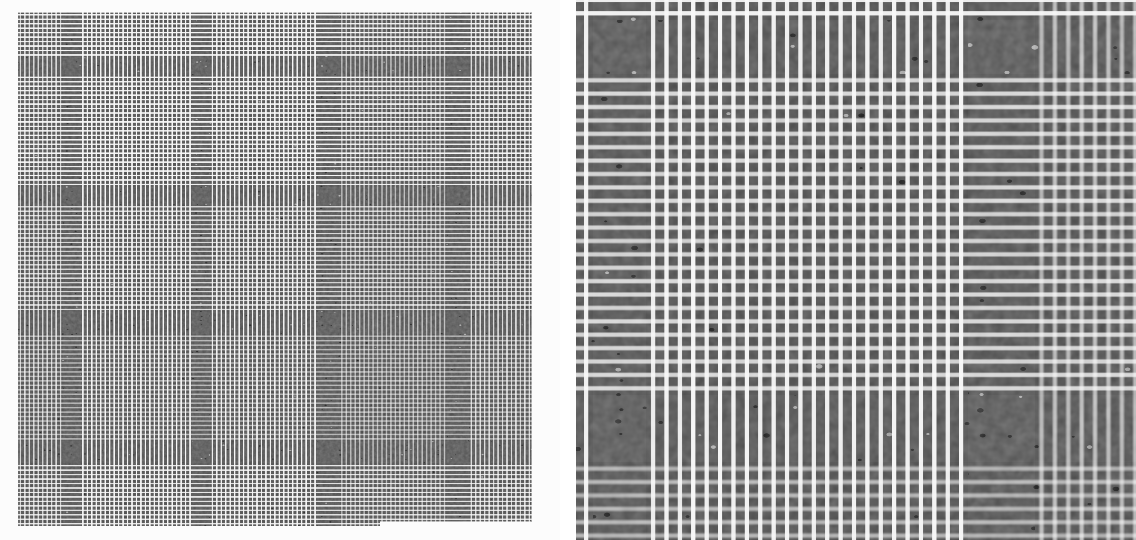
Left: the whole. Right: its middle third, enlarged.
Reproduce this pattern procedurally as a Shadertoy shader.

```glsl
// Grey windowpane check: pale thread lines in groups, crossing over a mottled dark ground.
#define ORIGIN vec2(0.0378, 0.0274) // first thread, from the top left, in canvas heights
#define PITCH 0.008267              // distance between threads
#define LAST 114.0                  // index of the final thread
#define PERIOD 29.0                 // threads per repeat, gap included
#define LEAD 14.0                   // index that starts the first full group
#define LINE_WIDTH 0.32             // share of the pitch
#define GROUND 0.365
#define PAPER 0.99
#define GRAIN 0.09
#define STEP_X 80.5                 // the bottom row ends here

// Line strength of each group, left to right and top to bottom
const float COLUMN_STRENGTH[5] = float[5](0.78, 1.0, 0.96, 0.62, 0.80);
const float ROW_STRENGTH[5] = float[5](0.97, 0.97, 0.78, 0.58, 0.88);

vec2 hash2(vec2 p) {
    vec3 q = fract(p.xyx * vec3(0.1031, 0.1030, 0.0973));
    q += dot(q, q.yzx + 33.33);
    return fract((q.xx + q.yz) * q.zy);
}

float gradientNoise(vec2 p) {
    vec2 i = floor(p), f = fract(p);
    vec2 u = f * f * (3.0 - 2.0 * f);
    vec2 e = vec2(1.0, 0.0);
    float a = dot(hash2(i) * 2.0 - 1.0, f);
    float b = dot(hash2(i + e.xy) * 2.0 - 1.0, f - e.xy);
    float c = dot(hash2(i + e.yx) * 2.0 - 1.0, f - e.yx);
    float d = dot(hash2(i + e.xx) * 2.0 - 1.0, f - e.xx);
    return mix(mix(a, b, u.x), mix(c, d, u.x), u.y);
}

// 1 where the thread of index k is drawn, 0 inside a gap; early groups hold one more
float isDrawn(float k) {
    float extra = k < 40.0 ? 1.0 : 0.0;
    float inGroup = step(mod(k - LEAD, PERIOD), 23.5 + extra);
    return inGroup * step(0.0, k) * step(k, LAST);
}

int groupOf(float k) {
    return clamp(int(floor((k + PERIOD - LEAD) / PERIOD)), 0, 4);
}

// Profile across one thread; weak threads are also softer
float thread(float offset, float strength, float px) {
    float soft = max(0.35 * px, 0.25 * (1.0 - strength) + 0.03);
    return strength * smoothstep(-soft, soft, 0.5 * LINE_WIDTH - abs(offset));
}

// Small pits (negative) and bright flecks (positive), at most one per cell
float specks(vec2 g, float density, float px) {
    vec2 cell = floor(g);
    vec2 pick = hash2(cell + 17.0);
    vec2 centre = 0.35 + 0.3 * hash2(cell + 71.0);
    float radius = mix(0.08, 0.2, hash2(cell + 43.0).x);
    vec2 offset = (fract(g) - centre) * vec2(0.8, 1.2);
    float dotMask = 1.0 - smoothstep(-0.5 * px, 0.5 * px, length(offset) - radius);
    return dotMask * step(pick.x, density) * (pick.y < 0.72 ? -0.17 : 0.3);
}

void mainImage(out vec4 fragColor, in vec2 fragCoord) {
    // Thread coordinates: one unit per thread, y downwards
    vec2 uv = fragCoord / iResolution.y;
    vec2 g = (vec2(uv.x, 1.0 - uv.y) - ORIGIN) / PITCH;
    float px = 1.0 / (iResolution.y * PITCH);
    vec2 k = floor(g + 0.5);

    // Groups and gaps
    float lastRow = LAST - step(STEP_X, g.x);
    float column = isDrawn(k.x);
    float row = isDrawn(k.y) * step(k.y, lastRow);
    float gaps = 2.0 - column - row;

    // Threads, with slight differences of strength between neighbours and along each
    vec2 strength = vec2(COLUMN_STRENGTH[groupOf(k.x)], ROW_STRENGTH[groupOf(k.y)]);
    strength *= 0.95 + 0.08 * vec2(hash2(vec2(k.x, 3.0)).x, hash2(vec2(k.y, 9.0)).y);
    float wear = gradientNoise(g * 0.7 + 5.0);
    strength = clamp(strength + wear * 0.14 * (1.1 - strength), 0.0, 1.0);
    float vertical = column * thread(g.x - k.x, strength.x, px);
    float horizontal = row * thread(g.y - k.y, strength.y, px);
    float cover = vertical + horizontal - vertical * horizontal;

    // Mottled ground
    float grain = gradientNoise(g * 1.3) + 0.5 * gradientNoise(g * 2.7 + 31.0);
    float shade = GROUND + 0.02 * gaps + GRAIN * grain;
    shade = mix(shade, 0.97, cover);
    shade += specks(g, 0.012 + 0.05 * gaps, px) * (1.0 - 0.6 * cover);

    // Cut to the sheet, with its stepped lower edge
    vec2 outside = max(vec2(-0.5) - g, g - vec2(LAST, lastRow) - 0.5);
    float sheet = 1.0 - smoothstep(-0.5 * px, 0.5 * px, max(outside.x, outside.y));
    fragColor = vec4(vec3(mix(PAPER, clamp(shade, 0.0, 1.0), sheet)), 1.0);
}
```
